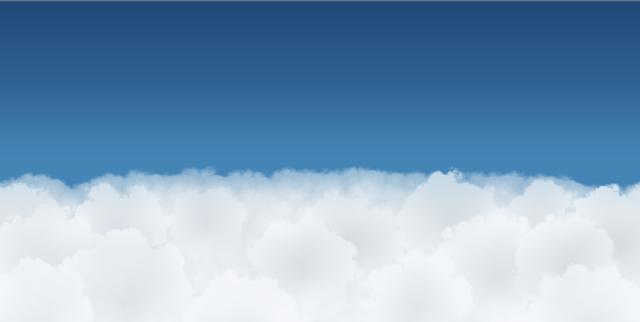
Give the GLSL for this texture, as a Shadertoy shader.

```glsl
// A bank of cumulus clouds beneath a clear blue gradient sky.
// A hazy ridge is drawn first, then round puffs are painted back to front;
// cellular noise billows their rims and layered sines vary their shading.

const int RIDGE_COUNT = 17;
const int PUFF_COUNT = 16;

// Ridge heights at even steps across the canvas
const float RIDGE[RIDGE_COUNT] = float[RIDGE_COUNT](
    .441, .456, .430, .469, .469, .482, .464, .469, .466,
    .477, .461, .461, .461, .461, .456, .420, .430);

// Puffs, back to front: centre x, top y, radius
const vec3 PUFFS[PUFF_COUNT] = vec3[PUFF_COUNT](
    vec3(1.67, .435, .13), vec3(.37, .425, .15), vec3(.05, .425, .17),
    vec3(1.40, .456, .16), vec3(1.08, .400, .17), vec3(.645, .415, .12),
    vec3(1.93, .420, .19), vec3(.15, .350, .20), vec3(1.53, .330, .21),
    vec3(1.76, .325, .16), vec3(.94, .320, .17), vec3(.39, .280, .23),
    vec3(1.30, .210, .17), vec3(.10, .190, .20), vec3(.76, .150, .19),
    vec3(1.83, .170, .21));

vec2 hash2(vec2 cell) {
    vec2 q = vec2(dot(cell, vec2(127.1, 311.7)), dot(cell, vec2(269.5, 183.3)));
    return fract(sin(q) * 43758.5);
}

// Rounded cellular domes separated by creases, centred near zero
float domes(vec2 p) {
    vec2 cell = floor(p), local = fract(p);
    float nearest = 2.0;
    for (int y = -1; y <= 1; y++)
    for (int x = -1; x <= 1; x++) {
        vec2 offset = vec2(x, y);
        vec2 away = offset + hash2(cell + offset) - local;
        nearest = min(nearest, dot(away, away));
    }
    return 0.25 - nearest;
}

// Fractal sum of domes
float billow(vec2 p) {
    float sum = 0.0, amp = 0.5;
    for (int i = 0; i < 5; i++) {
        sum += amp * domes(p);
        p = mat2(1.6, 1.2, -1.2, 1.6) * p + 3.7;
        amp *= 0.52;
    }
    return sum;
}

// Slow light and shade from layered sines
float drift(vec2 p) {
    return sin(p.x * 9.0 + 2.0 * sin(p.y * 11.0)) * 0.5
         + sin(p.y * 17.0 - p.x * 6.0 + sin(p.x * 23.0)) * 0.5;
}

float ridgeHeight(float u) {
    float s = clamp(u, 0.0, 0.999) * float(RIDGE_COUNT - 1);
    int i = int(s);
    return mix(RIDGE[i], RIDGE[i + 1], smoothstep(0.0, 1.0, fract(s)));
}

vec3 skyColor(float y) {
    vec3 horizon = vec3(.27, .52, .715);
    vec3 middle = vec3(.20, .405, .59);
    vec3 zenith = vec3(.125, .28, .47);
    vec3 sky = mix(horizon, middle, smoothstep(.49, .75, y));
    return mix(sky, zenith, clamp((y - .70) / .30, 0.0, 1.0));
}

// Cloud tone from grey shade to white light, tinted by distance haze
vec3 cloudColor(float light, float haze) {
    vec3 tone = mix(vec3(.80, .835, .86), vec3(.955, .965, .975), clamp(light, 0.0, 1.0));
    return mix(tone, vec3(.47, .66, .79), haze);
}

// Lays one billowing puff over the colour behind it
vec3 paintPuff(vec3 behind, vec2 p, vec3 puff, float bumps, float shade) {
    vec2 centre = vec2(puff.x, puff.y - puff.z);
    float dist = length(p - centre) - puff.z - bumps * 0.12;
    float body = 1.0 - smoothstep(-.014, .006, dist);
    float fade = smoothstep(-0.9, 0.35, (p.y - centre.y) / puff.z);
    float depth = clamp(-dist / puff.z, 0.0, 1.0);
    float light = 0.88 - 0.62 * depth + 0.45 * bumps + 0.13 * shade;
    light += 0.25 * smoothstep(.25, .0, p.y);
    float haze = 0.30 * smoothstep(.30, .48, p.y);
    return mix(behind, cloudColor(light, haze), body * fade * 0.93);
}

void mainImage(out vec4 fragColor, in vec2 fragCoord) {
    vec2 p = fragCoord / iResolution.y;
    float u = fragCoord.x / iResolution.x;
    float bumps = billow(p * 13.0);
    float shade = drift(p);

    // Sky with a thin pale line along the top
    vec3 color = skyColor(p.y);
    color = mix(color, vec3(.42, .48, .54), smoothstep(.994, .998, p.y));

    // Distant ridge, translucent at its rim
    float below = ridgeHeight(u) + bumps * 0.055 - p.y;
    float ridgeAlpha = smoothstep(-.006, .014, below) * mix(.72, 1.0, smoothstep(.0, .08, below));
    float ridgeHaze = 0.42 * (1.0 - smoothstep(.0, .14, below));
    float ridgeLight = 0.58 + 0.4 * bumps + 0.15 * shade + 0.3 * smoothstep(.3, .0, p.y);
    color = mix(color, cloudColor(ridgeLight, ridgeHaze), ridgeAlpha);

    // Nearer puffs
    for (int i = 0; i < PUFF_COUNT; i++)
        color = paintPuff(color, p, PUFFS[i], bumps, shade);

    fragColor = vec4(color, 1.0);
}
```
